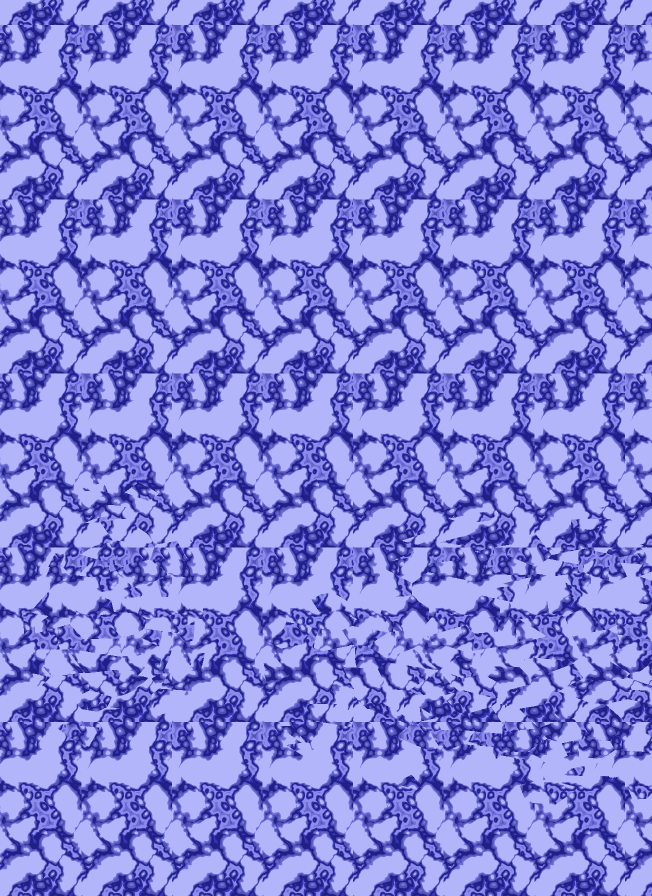
Write a WebGL 2 fragment shader that draws this pattern.

```glsl
#version 300 es
precision highp float;

#define REPEATS vec2(7.2, 5.144)
#define TILE_HEIGHT 1.926
#define SEAM_OFFSET 0.1
#define WARP 0.03
#define GROW 0.014
#define SPOT_SCALE 8.0
#define SHARD_SCALE vec2(17.0, 48.0)
#define SHARD_SHIFT 0.55

uniform vec2 u_resolution;
out vec4 fragColor;

const vec3 PALE = vec3(0.70, 0.71, 0.98);
const vec3 LILAC = vec3(0.55, 0.55, 0.91);
const vec3 BLUE = vec3(0.42, 0.42, 0.85);
const vec3 SLATE = vec3(0.32, 0.32, 0.71);
const vec3 ROYAL = vec3(0.22, 0.21, 0.71);
const vec3 NAVY = vec3(0.12, 0.12, 0.53);

// Pale islands of one tile: capsule end points and radii
const int ISLANDS = 11;
const vec4 SPINE[ISLANDS] = vec4[ISLANDS](
    vec4(0.26, 0.55, 0.60, 0.52), vec4(0.72, 0.00, 0.68, 0.40),
    vec4(0.00, 0.42, 0.03, 0.60), vec4(0.17, 0.92, 0.22, 0.92),
    vec4(0.83, 0.82, 0.88, 1.08), vec4(0.30, 1.20, 0.38, 1.17),
    vec4(0.05, 1.22, 0.07, 1.36), vec4(0.08, 1.84, 0.46, 1.52),
    vec4(0.66, 1.33, 0.74, 1.48), vec4(0.88, 1.62, 0.84, 1.80),
    vec4(0.30, 0.06, 0.27, 0.20));
const float RADIUS[ISLANDS] = float[ISLANDS](
    0.15, 0.09, 0.07, 0.11, 0.09, 0.09, 0.09, 0.10, 0.07, 0.08, 0.06);

vec2 hash2(vec2 p) {
    vec3 h = fract(p.xyx * vec3(0.1031, 0.1030, 0.0973));
    h += dot(h, h.yzx + 33.33);
    return fract((h.xx + h.yz) * h.zy);
}

// Cellular noise: distance to the nearest point, and that cell's random value
vec2 cells(vec2 p) {
    vec2 nearest = vec2(9.0, 0.0);
    for (int j = -1; j <= 1; j++)
    for (int i = -1; i <= 1; i++) {
        vec2 cell = floor(p) + vec2(i, j);
        vec2 rnd = hash2(cell + 17.0);
        float dist = length(cell + rnd - p);
        if (dist < nearest.x) nearest = vec2(dist, fract(rnd.x * 7.3 + rnd.y * 5.1));
    }
    return nearest;
}

// Layered sines that make the coastlines ragged
vec2 wobble(vec2 p) {
    vec2 sum = vec2(0.0);
    float freq = 11.0, amp = WARP;
    for (int i = 0; i < 4; i++) {
        sum += amp * sin(freq * p.yx + vec2(1.7, 4.1) * float(i) + 2.0 * sin(0.6 * freq * p));
        freq *= 1.9;
        amp *= 0.58;
    }
    return sum;
}

// Signed distance to the islands, wrapped sideways only
float islands(vec2 p) {
    float dist = 9.0;
    for (int i = 0; i < ISLANDS; i++) {
        vec2 a = SPINE[i].xy, axis = SPINE[i].zw - a;
        vec2 q = p - a;
        q.x -= round(q.x - 0.5 * axis.x);
        float t = clamp(dot(q, axis) / dot(axis, axis), 0.0, 1.0);
        dist = min(dist, length(q - axis * t) - RADIUS[i]);
    }
    return dist - GROW;
}

// Broken zones: one on the lower left, one spreading to the right
float damage(vec2 uv) {
    float left = 1.0 - length((uv - vec2(0.17, 0.31)) / vec2(0.16, 0.16));
    float right = 1.0 - length((uv - vec2(0.92, 0.27)) / vec2(0.58, 0.19));
    return smoothstep(0.0, 0.6, max(left, right));
}

// Contour bands from the shore outwards
vec3 contours(float d, float aa) {
    vec3 col = mix(PALE, BLUE, smoothstep(-aa, aa, d));
    col = mix(col, SLATE, smoothstep(-aa, aa, d - 0.012));
    col = mix(col, NAVY, smoothstep(-aa, aa, d - 0.026));
    col = mix(col, ROYAL, smoothstep(-aa, aa, d - 0.048));
    col = mix(col, LILAC, smoothstep(-aa, aa, d - 0.062));
    col = mix(col, BLUE, smoothstep(-aa, aa, d - 0.105));
    return mix(col, SLATE, smoothstep(-aa, aa, d - 0.135));
}

vec3 pattern(vec2 uv) {
    // Shards slide the repeat sideways inside the broken zones
    vec2 shard = cells(uv * SHARD_SCALE);
    float slide = step(shard.y, damage(uv)) * (0.15 + SHARD_SHIFT * shard.y);
    vec2 grid = uv * REPEATS + vec2(SEAM_OFFSET + slide, 0.0);
    vec2 p = vec2(fract(grid.x), (1.0 - fract(grid.y)) * TILE_HEIGHT);

    float d = islands(p + wobble(p));
    // Small ringed pockets between the islands
    vec2 spot = cells((p + 0.4 * wobble(p + 3.0)) * SPOT_SCALE);
    d = min(d, spot.x / SPOT_SCALE - 0.045 * (spot.y - 0.35));
    // Bands narrow and widen across the tile
    d *= 1.15 + 0.45 * sin(7.0 * p.x + 3.0 * sin(5.0 * p.y));
    return contours(d, 0.35 * REPEATS.x / u_resolution.x);
}

void main() {
    vec3 col = vec3(0.0);
    for (int i = 0; i < 4; i++) {
        vec2 offset = vec2(i % 2, i / 2) * 0.5 - 0.25;
        col += pattern((gl_FragCoord.xy + offset) / u_resolution);
    }
    fragColor = vec4(col * 0.25, 1.0);
}
```
